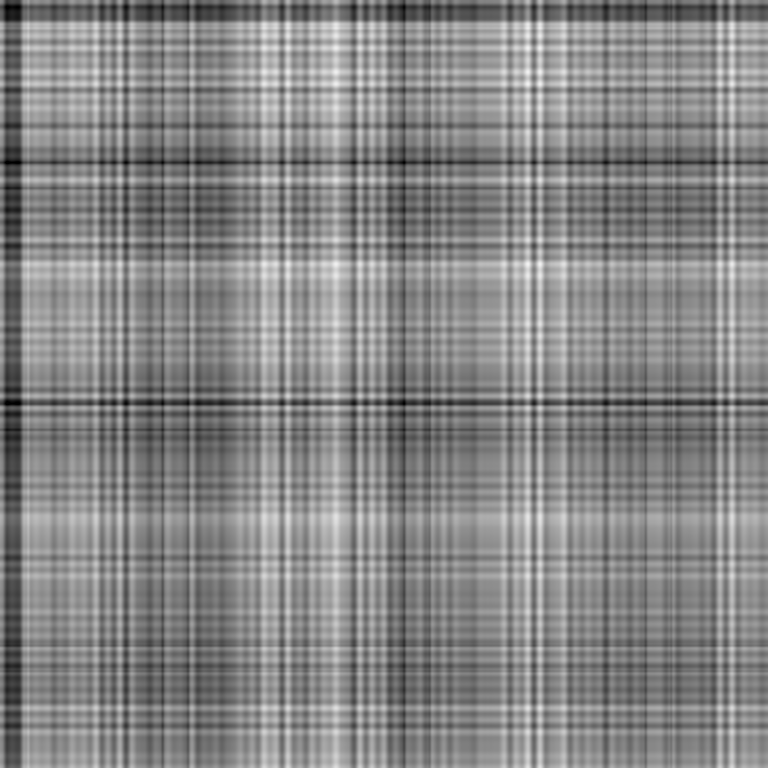
Reproduce this pattern procedurally as a three.js fragment shader.

```glsl
// Grey woven plaid: fine threads both ways, three soft dark bands per axis, dark selvage left and top.
#define BASE_GREY 0.53
#define THREADS 128.0
#define THREAD_CONTRAST 0.165
#define STRAND_CONTRAST 0.045
#define BAND_PERIOD 0.3145
#define BAND_CENTRE 0.233
#define BAND_DEPTH vec2(0.045, 0.06)
#define ACCENT_DEPTH 0.13
#define ACCENT_OFFSET 0.0166
#define LINE_WIDTH 0.0021
#define SELVAGE_DEPTH 0.23

varying vec2 vUv;

const float TAU = 6.2831853;

// Sine-free hash, from -1 to 1
float hash(float n, float seed) {
  vec3 p = fract(vec3(n, seed, n) * 0.1031);
  p += dot(p, p.yzx + 33.33);
  return fract((p.x + p.y) * p.z) * 2.0 - 1.0;
}

float smoothNoise(float x, float seed) {
  float cell = floor(x);
  return mix(hash(cell, seed), hash(cell + 1.0, seed), smoothstep(0.0, 1.0, x - cell));
}

// Light and dark threads alternate, each with its own random shade
float threadShade(float cell, float seed) {
  float alternate = 1.0 - 2.0 * mod(cell, 2.0);
  return 0.5 * alternate + 0.7 * hash(cell, seed);
}

float threads(float t, float seed) {
  float x = t * THREADS;
  float cell = floor(x);
  float shade = mix(threadShade(cell, seed), threadShade(cell + 1.0, seed),
                    smoothstep(0.0, 1.0, x - cell));
  float strength = 0.7 + 0.45 * smoothNoise(t * 13.0, seed + 7.0);
  return THREAD_CONTRAST * strength * shade
       + STRAND_CONTRAST * smoothNoise(t * 34.0, seed + 19.0);
}

float softLine(float d) {
  return exp(-d * d / (LINE_WIDTH * LINE_WIDTH));
}

// Broad shading with a pair of dark lines inside each band
float bands(float t, float depth) {
  float phase = (t - BAND_CENTRE) / BAND_PERIOD;
  float fromCentre = (fract(phase + 0.5) - 0.5) * BAND_PERIOD;
  return -depth * cos(TAU * phase)
       - ACCENT_DEPTH * softLine(abs(fromCentre + 0.0045) - ACCENT_OFFSET);
}

// Dark border stripe followed by one bright thread
float selvage(float t) {
  float stripe = smoothstep(0.003, 0.010, t) * (1.0 - smoothstep(0.025, 0.032, t));
  return -SELVAGE_DEPTH * stripe + 0.10 * softLine(t - 0.037);
}

float profile(float t, float depth, float seed) {
  return threads(t, seed) + bands(t, depth) + selvage(t);
}

void main() {
  vec2 p = vec2(vUv.x, 1.0 - vUv.y);
  float grey = BASE_GREY + profile(p.x, BAND_DEPTH.x, 3.0) + profile(p.y, BAND_DEPTH.y, 41.0);
  gl_FragColor = vec4(vec3(clamp(grey, 0.0, 1.0)), 1.0);
}
```
